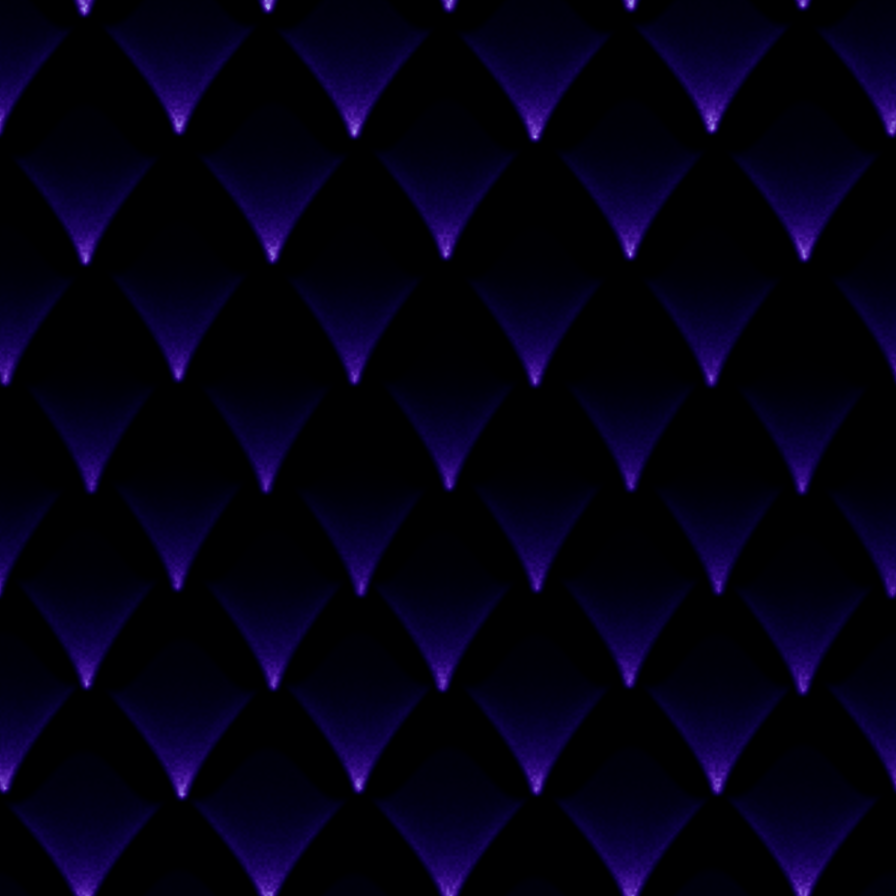
Give the GLSL for this pattern, as a three.js fragment shader.

```glsl
// Staggered rows of violet glowing kite shapes on black, 5 across and 8 rows down.
// Each kite has a bright lower tip, concave lit flanks and a faint bell-shaped top;
// row spacing, width and brightness drift slowly down the canvas, with small jitter.
varying vec2 vUv;

const float TAU = 6.2831853;

float hash(vec2 p) {
  vec3 q = fract(vec3(p.xyx) * 0.1031);
  q += dot(q, q.yzx + 33.33);
  return fract((q.x + q.y) * q.z);
}

float noise(vec2 p) {
  vec2 i = floor(p), f = fract(p);
  f = f * f * (3.0 - 2.0 * f);
  return mix(mix(hash(i), hash(i + vec2(1.0, 0.0)), f.x),
             mix(hash(i + vec2(0.0, 1.0)), hash(i + vec2(1.0)), f.x), f.y);
}

// Light of one kite; p is measured from its tip, one unit is a row pitch.
float kite(vec2 p, float wear) {
  float x = abs(p.x), h = max(p.y, 0.0);
  float halfWidth = mix(0.65, 0.54, wear);

  // Signed distances inside the flanks and under the bell top
  float flank = halfWidth * pow(h / 0.96, 1.35) + 0.025 - x;
  float bell = 0.5 + 0.5 * cos(min(x / halfWidth, 1.0) * 0.5 * TAU);
  float top = 0.98 + 0.46 * bell - h;
  float mask = smoothstep(-0.05, 0.05, flank) * smoothstep(-0.05, 0.07, top)
             * smoothstep(-0.02, 0.06, p.y);

  // Body haze, lit flanks and hot tip
  float inner = max(flank, 0.0);
  float body = 0.40 * exp(-1.5 * h) * mix(1.0, smoothstep(1.25, 0.45, h), 0.3 + 0.7 * wear);
  float rim = 0.19 * exp(-inner / 0.13) * smoothstep(1.15, 0.7, h);
  float tip = 0.55 * exp(-4.5 * h) * exp(-x * x * 60.0);
  float topEdge = 0.02 * exp(-abs(top) * 18.0) * (1.0 - wear);
  return mask * ((body + rim) * mix(1.0, 0.66, wear) + tip * mix(1.0, 0.85, wear) + topEdge);
}

void main() {
  float down = (1.0 - vUv.y) * 8.0;
  float glow = 0.0;

  // The three rows whose kites can reach this point
  for (int i = 0; i < 3; i++) {
    float row = floor(down) + float(i);
    float across = vUv.x * 5.0 + 0.5 * mod(row, 2.0);
    vec2 cell = vec2(mod(floor(across), 5.0), mod(row, 8.0));
    vec2 jitter = vec2(hash(cell + 3.7), hash(cell + 19.3)) - 0.5;
    float tipLine = row + 0.28 + 0.17 * sin(TAU * (row - 1.3) / 8.0);
    float wear = 0.5 + 0.5 * cos(TAU * (row - 4.5) / 8.0);
    wear = clamp(wear + 0.2 * (hash(cell + 41.0) - 0.5), 0.0, 1.0);
    vec2 p = vec2((fract(across) - 0.5) * 1.6, tipLine - down);
    glow = max(glow, kite(p + jitter * vec2(0.1, 0.08), wear));
  }

  // Fine grain, then the ramp from black through indigo to pale violet
  glow *= 0.86 + 0.28 * noise(vUv * 300.0);
  float b = min(glow, 0.92);
  gl_FragColor = vec4(0.75 * b * b, pow(b, 5.0), b + 0.004, 1.0);
}
```
